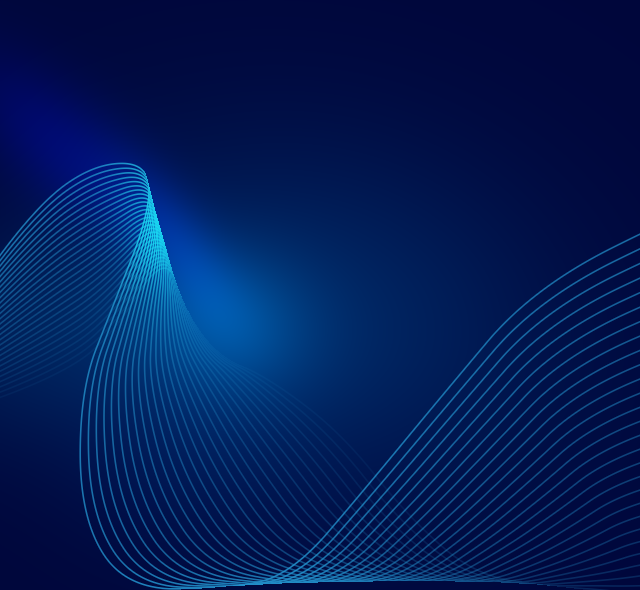
Write a Shadertoy shader that draws this background.

```glsl
#define CANVAS vec2(1.085, 1.0)
#define LINES 28.0
#define KNOTS 16
#define STEPS 5
#define HALF_WIDTH 0.00135
#define NIGHT vec3(0.0, 0.024, 0.232)
#define LINE_BLUE vec3(0.13, 0.56, 0.79)
#define LINE_CYAN vec3(0.10, 0.86, 0.96)
#define FOLD vec2(0.272, 0.60)
#define PINCH vec2(0.47, 0.015)

// Control polygons of the first and last line of the ribbon
const vec2 OUTER[KNOTS] = vec2[KNOTS](
    vec2(-0.070, 0.472), vec2(0.064, 0.654), vec2(0.162, 0.723), vec2(0.251, 0.723),
    vec2(0.254, 0.640), vec2(0.191, 0.480), vec2(0.136, 0.340), vec2(0.136, 0.124),
    vec2(0.212, 0.002), vec2(0.381, 0.002), vec2(0.494, 0.025), vec2(0.621, 0.174),
    vec2(0.749, 0.329), vec2(0.904, 0.513), vec2(1.172, 0.647), vec2(1.271, 0.675));
const vec2 INNER[KNOTS] = vec2[KNOTS](
    vec2(-0.090, 0.294), vec2(0.085, 0.357), vec2(0.184, 0.421), vec2(0.280, 0.576),
    vec2(0.314, 0.475), vec2(0.370, 0.395), vec2(0.452, 0.362), vec2(0.579, 0.266),
    vec2(0.692, 0.124), vec2(0.805, 0.025), vec2(0.932, 0.006), vec2(1.017, 0.001),
    vec2(1.073, -0.006), vec2(1.130, -0.011), vec2(1.215, -0.024), vec2(1.299, -0.038));

// Soft elliptical glow, turned by an angle
float glow(vec2 p, vec2 center, vec2 radius, float angle) {
    float c = cos(angle), s = sin(angle);
    vec2 q = p - center;
    q = vec2(c * q.x + s * q.y, c * q.y - s * q.x) / radius;
    return exp(-dot(q, q));
}

float cross2(vec2 a, vec2 b) {
    return a.x * b.y - a.y * b.x;
}

// Quadratic curve of both borders at once: outer in xy, inner in zw
vec4 borders(vec4 a, vec4 b, vec4 c, float s) {
    return mix(mix(a, b, s), mix(b, c, s), s);
}

// Zero where p lies on the straight rung between the two borders
float rungSide(vec2 p, vec4 e) {
    return cross2(p - e.xy, e.zw - e.xy);
}

// Opacity of the ribbon line nearest to p on the rung between s0 and s1
float lineOpacity(vec2 p, vec4 a, vec4 b, vec4 c, float s0, float f0, float s1, float f1,
                  float pixel, float gain, float rightSide) {
    // Narrow down the rung through p
    float s = s0;
    for (int i = 0; i < 3; i++) {
        s = s0 - f0 * (s1 - s0) / (f1 - f0);
        float f = rungSide(p, borders(a, b, c, s));
        if (f == 0.0) break;
        if ((f > 0.0) == (f0 > 0.0)) { s0 = s; f0 = f; }
        else { s1 = s; f1 = f; }
    }
    vec4 e = borders(a, b, c, s);
    vec2 rung = e.zw - e.xy;
    float t = dot(p - e.xy, rung) / dot(rung, rung);
    float gaps = LINES - 1.0;
    if (abs(t - 0.5) > 0.5 + 0.6 / gaps) return 0.0;

    // Distance across the line, from the offset along the rung
    float nearest = clamp(floor(t * gaps + 0.5), 0.0, gaps) / gaps;
    vec4 slope = mix(b - a, c - b, s);
    vec2 along = mix(slope.xy, slope.zw, t);
    float d = abs((t - nearest) * cross2(along, rung)) / max(length(along), 1e-5);
    float coverage = clamp((HALF_WIDTH - d) / pixel + 0.5, 0.0, 1.0);
    float fade = mix(mix(0.80, 0.08, pow(nearest, 0.8)), mix(0.72, 0.20, nearest), rightSide);
    return coverage * min(fade + gain, 0.9);
}

vec3 background(vec2 p) {
    vec3 color = NIGHT;
    color += vec3(0.0, 0.125, 0.155) * glow(p, vec2(0.53, 0.46), vec2(0.40, 0.30), -0.2);
    color += vec3(0.0, 0.19, 0.24) * glow(p, vec2(0.375, 0.455), vec2(0.15, 0.125), -0.3);
    color += vec3(0.0, 0.07, 0.19) * glow(p, vec2(0.29, 0.60), vec2(0.15, 0.06), -0.95);
    color += vec3(0.0, 0.0, 0.19) * glow(p, vec2(0.11, 0.745), vec2(0.21, 0.085), -0.75);
    color += vec3(0.0, 0.08, 0.09) * glow(p, vec2(0.06, 0.43), vec2(0.22, 0.16), 0.4);
    color += vec3(0.0, 0.04, 0.06) * glow(p, vec2(0.30, 0.26), vec2(0.20, 0.18), 0.0);
    return color;
}

void mainImage(out vec4 fragColor, in vec2 fragCoord) {
    vec2 p = fragCoord / iResolution.xy * CANVAS;
    float pixel = 1.0 / iResolution.y;

    // Light gathers at the fold and the pinch, and stays longer on the right
    float fold = glow(p, FOLD, vec2(0.07, 0.13), 0.15);
    float gain = 0.35 * fold + 0.25 * glow(p, PINCH, vec2(0.24, 0.035), 0.0);
    float rightSide = smoothstep(0.62, 0.90, p.x);

    // Walk along the ribbon and layer each sheet that covers p
    float uncovered = 1.0;
    vec4 k0 = vec4(OUTER[0], INNER[0]), k1 = vec4(OUTER[1], INNER[1]);
    for (int i = 2; i < KNOTS && p.y < 0.75; i++) {
        vec4 k2 = vec4(OUTER[i], INNER[i]);
        vec4 a = 0.5 * (k0 + k1), c = 0.5 * (k1 + k2);
        float s0 = 0.0, f0 = rungSide(p, a);
        for (int j = 1; j <= STEPS; j++) {
            float s1 = float(j) / float(STEPS);
            float f1 = rungSide(p, borders(a, k1, c, s1));
            if ((f0 > 0.0) != (f1 > 0.0))
                uncovered *= 1.0 - lineOpacity(p, a, k1, c, s0, f0, s1, f1, pixel, gain, rightSide);
            s0 = s1;
            f0 = f1;
        }
        k0 = k1;
        k1 = k2;
    }

    vec3 lineColor = mix(LINE_BLUE, LINE_CYAN, fold);
    fragColor = vec4(mix(lineColor, background(p), uncovered), 1.0);
}
```
